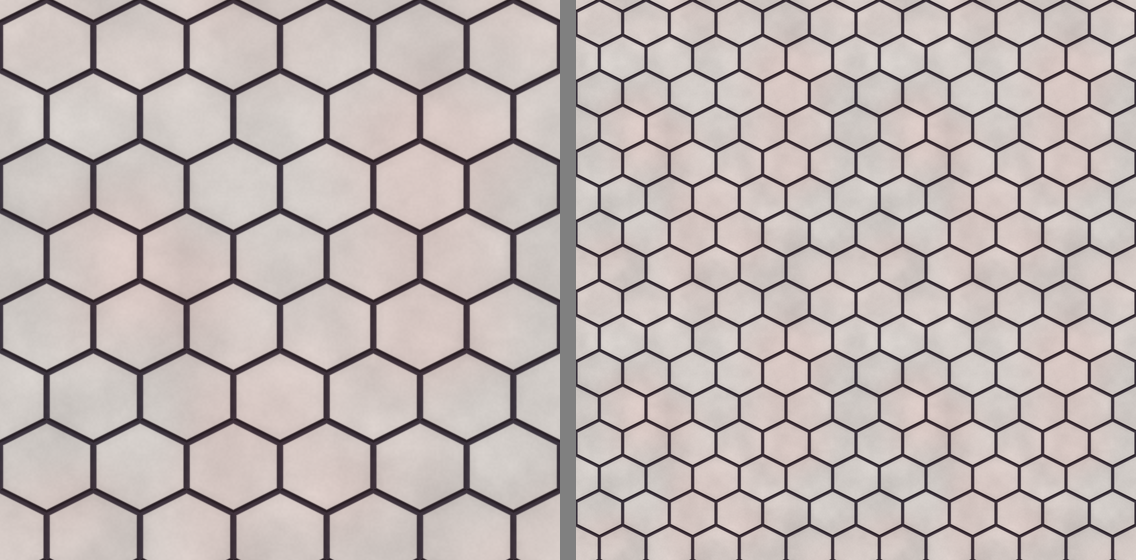
Left, the tile; right, the same tile 2 across and 2 down.
Reproduce this pattern procedurally as a Shadertoy shader.

```glsl
// Pale stone hexagon tiles with dark, sunken grout, six across and eight rows down.
// Two staggered lattices give the nearest hexagon and the distance to its edge;
// wrapping value noise clouds the stone, and upper tiles shade the grout below.

const vec2  REPEATS     = vec2(6.0, 4.0);        // columns, pairs of rows
const float GROUT_HALF  = 0.0056;                // half width of the joints
const vec3  STONE       = vec3(0.825, 0.784, 0.767);
const vec3  GROUT       = vec3(0.245, 0.203, 0.242);
const vec3  GROUT_SHADE = vec3(0.155, 0.115, 0.138);
const vec3  WARM_TINT   = vec3(1.012, 0.985, 0.985);
const vec3  COOL_TINT   = vec3(0.990, 1.012, 1.014);
const vec2  LIGHT_DIR   = vec2(-0.15, 0.99);     // towards the light
const vec2  SLANT       = vec2(0.4472, 0.8944);  // normal of the sloping sides
const float CLOUD_DEPTH = 0.15;
const float TILE_DEPTH  = 0.018;
const float GRAIN_DEPTH = 0.018;

float hash(vec2 p, uint seed) {
    uvec2 q = uvec2(p);
    uint h = q.x * 1597u + q.y * 51749u + seed * 7919u;
    h = (h ^ (h >> 15)) * 73939133u;
    h = (h ^ (h >> 13)) * 26699u;
    h = (h ^ (h >> 16)) * 73939133u;
    return float((h ^ (h >> 15)) & 65535u) / 65535.0;
}

// Value noise that wraps over the unit square
float noise(vec2 uv, float period, uint seed) {
    vec2 p = uv * period;
    vec2 i = floor(p), f = p - i;
    f = f * f * (3.0 - 2.0 * f);
    vec2 a = mod(i, period), b = mod(i + 1.0, period);
    return mix(mix(hash(a, seed), hash(vec2(b.x, a.y), seed), f.x),
               mix(hash(vec2(a.x, b.y), seed), hash(b, seed), f.x), f.y);
}

float clouds(vec2 uv) {
    float sum = 0.0, amp = 0.5, period = 9.0;
    for (int k = 0; k < 5; k++) {
        sum += amp * (noise(uv, period, uint(k) + 1u) - 0.5);
        amp *= 0.55;
        period *= 2.0;
    }
    return sum;
}

// Distance from inside a hexagon to its edge; also the outward normal there
float hexEdge(vec2 p, out vec2 normal) {
    float halfWidth = 0.5 / REPEATS.x;
    vec2 q = abs(p);
    float side = halfWidth - q.x;
    float slope = halfWidth * SLANT.y - dot(q, SLANT);
    vec2 dir = vec2(p.x < 0.0 ? -1.0 : 1.0, p.y < 0.0 ? -1.0 : 1.0);
    normal = dir * (slope < side ? SLANT : vec2(1.0, 0.0));
    return min(side, slope);
}

void mainImage(out vec4 fragColor, in vec2 fragCoord) {
    vec2 uv = fragCoord / iResolution.xy;
    float aa = 1.0 / iResolution.y;

    // Nearest tile of the two staggered lattices
    vec2 cell = 1.0 / REPEATS;
    float edge = -1.0;
    vec2 normal = vec2(0.0), tileId = vec2(0.0);
    for (int k = 0; k < 2; k++) {
        vec2 origin = cell * (vec2(0.0, 1.0 / 6.0) + 0.5 * float(k));
        vec2 id = floor((uv - origin) / cell + 0.5);
        vec2 n;
        float d = hexEdge(uv - origin - id * cell, n);
        if (d > edge) {
            edge = d;
            normal = n;
            tileId = mod(id, REPEATS) + vec2(0.0, 8.0 * float(k));
        }
    }

    // Stone: clouds, a tone for each tile, fine grain and a soft rim
    float tone = 1.0 + CLOUD_DEPTH * clouds(uv);
    tone += TILE_DEPTH * (hash(tileId, 31u) - 0.5);
    tone += GRAIN_DEPTH * (noise(uv, 256.0, 17u) - 0.5);
    tone *= mix(0.975, 1.0, smoothstep(GROUT_HALF, 0.022, edge));
    vec3 stone = STONE * tone;

    // Grout: shaded on the side below or beside the tile nearer the light
    float across = edge / GROUT_HALF * -dot(normal, LIGHT_DIR);
    vec3 grout = mix(GROUT, GROUT_SHADE, smoothstep(-0.1, 0.4, across));
    grout *= 1.0 + 0.08 * (noise(uv, 128.0, 23u) - 0.5);

    // Broad drift between warm and cool over the whole floor
    float drift = 0.65 * noise(uv, 4.0, 41u) + 0.35 * noise(uv, 8.0, 43u);
    vec3 tint = mix(COOL_TINT, WARM_TINT, smoothstep(0.2, 0.8, drift));
    vec3 groutTint = mix(vec3(1.0), tint * tint * tint, 0.8);

    float inside = smoothstep(GROUT_HALF - aa, GROUT_HALF + aa, edge);
    vec3 color = mix(grout * groutTint, stone * tint, inside);
    fragColor = vec4(clamp(color, 0.0, 1.0), 1.0);
}
```
